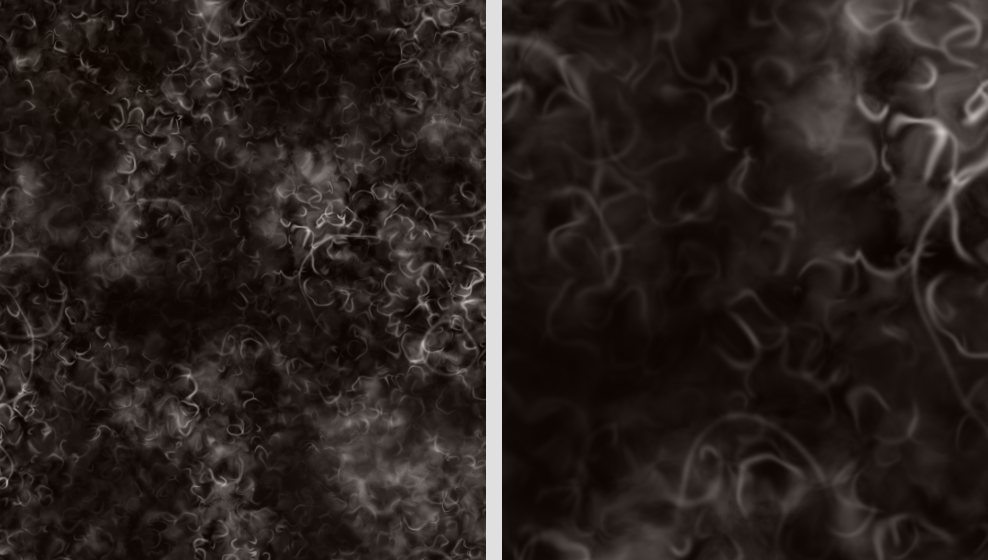
Left: the whole. Right: its middle third, enlarged.
A WebGL 2 fragment shader for this texture:

```glsl
#version 300 es
precision highp float;
// Dark curly fibres under low light: scattered elliptical arcs at several
// scales form curls, rings and long strands. Noise sets pockets of shadow,
// glints along the fibres, and zones where the curls fall out of focus.

#define FINE_CELL 0.027
#define MID_CELL 0.045
#define RING_CELL 0.125
#define STRAND_CELL 0.24
#define FIBRE_WIDTH 0.0024
#define BLUR_WIDTH 0.0090
#define FINE_GAIN 0.27
#define MID_GAIN 0.34
#define SOFT_GAIN 0.30
#define GLINT_GAIN 0.52
#define BASE_LEVEL 0.016
#define TINT vec3(0.027, 0.0, -0.013)

uniform vec2 u_resolution;
out vec4 fragColor;

vec3 hash3(vec2 p) {
    vec3 q = fract(p.xyx * vec3(0.1031, 0.1030, 0.0973));
    q += dot(q, q.yxz + 33.33);
    return fract((q.xxy + q.yzz) * q.zyx);
}

float noise(vec2 p) {
    vec2 i = floor(p), f = fract(p);
    f = f * f * (3.0 - 2.0 * f);
    float low = mix(hash3(i).x, hash3(i + vec2(1, 0)).x, f.x);
    float high = mix(hash3(i + vec2(0, 1)).x, hash3(i + vec2(1, 1)).x, f.x);
    return mix(low, high, f.y);
}

float fbm(vec2 p) {
    float sum = 0.0, amp = 0.5;
    for (int i = 0; i < 4; i++) {
        sum += amp * noise(p);
        p = mat2(1.6, 1.2, -1.2, 1.6) * p + 7.3;
        amp *= 0.5;
    }
    return sum;
}

mat2 rotation(float a) {
    return mat2(cos(a), sin(a), -sin(a), cos(a));
}

// One arc per cell: share is the part of cells in use,
// closure runs from 0 (short arcs) to 1 (nearly full rings).
float arcs(vec2 p, float cell, float width, float share, float closure, float seed) {
    p = rotation(seed * 0.37) * p + seed * 3.1;
    vec2 home = floor(p / cell);
    width = max(width, 0.8 / u_resolution.y);
    float sum = 0.0;
    for (int y = -1; y <= 1; y++)
    for (int x = -1; x <= 1; x++) {
        vec2 id = home + vec2(x, y);
        vec3 place = hash3(id + seed * 17.0 + 200.0);
        vec3 form = hash3(id + seed * 29.0 + 531.0);
        if (form.z > share) continue;
        vec2 d = rotation(place.z * 6.283) * (p - (id + place.xy) * cell);
        float squash = mix(0.45, 1.0, max(form.x, closure));
        d.y /= squash;
        float len = length(d) + 1e-5;
        float radius = cell * mix(0.28, 0.78, form.y);
        float off = (len - radius) * mix(squash, 1.0, abs(d.x) / len) / width;
        float cut = mix(0.4, -1.4, closure) - 0.8 * form.x;
        float span = smoothstep(cut, cut + 0.7, d.x / len);
        float bright = fract(form.z * 41.7 + place.x);
        bright = mix(bright * bright, 0.5, closure);
        sum += bright * span * exp(-off * off);
    }
    return sum;
}

// Small soft oval highlights
float glints(vec2 p, float cell, float seed) {
    vec2 home = floor(p / cell);
    float sum = 0.0;
    for (int y = -1; y <= 1; y++)
    for (int x = -1; x <= 1; x++) {
        vec2 id = home + vec2(x, y);
        vec3 place = hash3(id + seed);
        vec3 form = hash3(id + seed + 77.0);
        vec2 d = rotation(form.x * 6.283) * (p - (id + place.xy) * cell) / cell;
        d /= vec2(mix(0.18, 0.40, form.y), mix(0.09, 0.22, place.z));
        sum += step(0.58, form.z) * mix(0.25, 1.0, form.y * form.y) * exp(-dot(d, d));
    }
    return sum;
}

float zone(vec2 p, vec2 centre, vec2 size) {
    vec2 d = (p - centre) / size;
    return exp(-dot(d, d));
}

void main() {
    vec2 p = gl_FragCoord.xy / u_resolution.y;
    vec2 warp = p + 0.012 * (vec2(noise(p * 22.0), noise(p * 22.0 + 40.0)) - 0.5);
    vec2 frizz = warp + 0.010 * (vec2(noise(p * 65.0 + 9.0), noise(p * 65.0 + 60.0)) - 0.5);

    // Shadow pockets and focus
    float light = mix(0.38, 1.6, smoothstep(0.26, 0.66, fbm(p * 7.5 + 3.0)));
    light *= 1.0 - 0.85 * zone(warp, vec2(0.34, 0.45), vec2(0.27, 0.075));
    light *= 1.0 - 0.55 * zone(warp, vec2(0.66, 0.89), vec2(0.17, 0.07));
    float haze = zone(p, vec2(0.69, 0.16), vec2(0.20, 0.13));
    float nearLeft = zone(p, vec2(0.13, 0.65), vec2(0.15, 0.10));
    float blur = max(haze, 0.85 * nearLeft);
    blur = clamp(blur + 0.6 * smoothstep(0.52, 0.72, fbm(p * 4.0 + 19.0)), 0.0, 1.0);

    // Sharp and soft fibres
    float fine = arcs(frizz, FINE_CELL, FIBRE_WIDTH, 1.0, 0.0, 1.0)
               + arcs(frizz, FINE_CELL * 1.2, FIBRE_WIDTH, 1.0, 0.0, 2.0);
    float mid = arcs(frizz, MID_CELL, FIBRE_WIDTH * 1.2, 1.0, 0.05, 3.0);
    float rings = arcs(warp, RING_CELL, FIBRE_WIDTH * 1.4, 0.08, 0.9, 4.0);
    float strands = arcs(warp, STRAND_CELL, FIBRE_WIDTH, 0.5, 0.0, 5.0);
    float soft = arcs(frizz, 0.055, BLUR_WIDTH, 1.0, 0.1, 6.0);
    float spark = 0.25 + 1.5 * noise(p * 75.0);
    float sharp = (FINE_GAIN * fine + MID_GAIN * mid) * spark;
    sharp += (0.32 * rings + 0.25 * strands) * (0.4 + 0.6 * spark) + 0.09 * soft;

    // Matted fuzz and soft clumps between the curls
    float fuzz = 0.13 * smoothstep(0.28, 0.80, fbm(frizz * 60.0));
    float clump = 0.11 * smoothstep(0.40, 0.75, fbm(warp * 19.0 + 31.0));
    float tone = mix(sharp, SOFT_GAIN * soft + 0.045, 0.8 * blur) + fuzz + clump;
    tone += GLINT_GAIN * glints(frizz, 0.055, 11.0) * mix(0.5, 0.4, blur) * spark;
    tone = BASE_LEVEL + tone * light;
    tone += (0.085 * haze + 0.03 * nearLeft) * (0.3 + 1.3 * fbm(p * 14.0));
    tone /= 1.0 + 0.5 * tone;

    float warmth = 0.012 * zone(p, vec2(0.16, 0.86), vec2(0.16, 0.12));
    fragColor = vec4(clamp(tone + TINT + warmth * vec3(1.0, 0.3, -0.4), 0.0, 1.0), 1.0);
}
```
